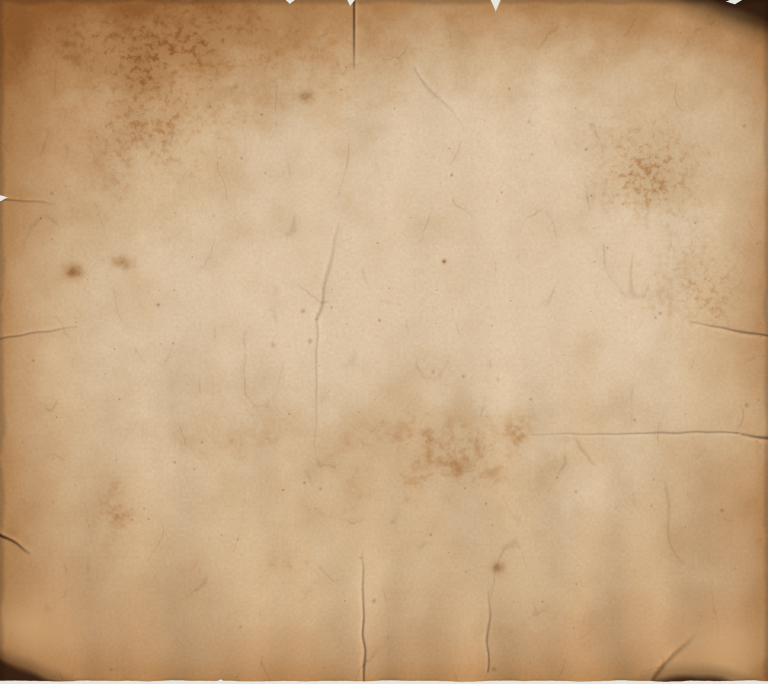
This texture is drawn by a WebGL 2 fragment shader. Its source:

```glsl
#version 300 es
precision highp float;
// Aged parchment: an "age" field of edge burn, stains and gradient noise
// drives a paper-to-brown ramp; creases, freckles, curled corners and torn
// notches are layered on top. Units: canvas width = 1.
uniform vec2 u_resolution;
out vec4 fragColor;

const float TOP = 0.89;
const vec3 SHADOW = vec3(0.20, 0.115, 0.065);
const vec3 RUST = vec3(0.52, 0.31, 0.14);
const vec3 FLAP = vec3(0.83, 0.67, 0.48);
const vec3 BACKDROP = vec3(0.91, 0.90, 0.88);

vec2 hash2(vec2 p) {
  vec3 q = fract(p.xyx * vec3(0.1031, 0.1030, 0.0973));
  q += dot(q, q.yzx + 33.33);
  return fract((q.xx + q.yz) * q.zy);
}

float corner(vec2 cell, vec2 f, vec2 o) {
  return dot(hash2(cell + o) * 2.0 - 1.0, f - o);
}

float gradientNoise(vec2 p) {
  vec2 i = floor(p), f = fract(p), e = vec2(1, 0);
  vec2 s = f * f * f * (f * (f * 6.0 - 15.0) + 10.0);
  return mix(mix(corner(i, f, e.yy), corner(i, f, e.xy), s.x),
             mix(corner(i, f, e.yx), corner(i, f, e.xx), s.x), s.y);
}

float fbm(vec2 p) {
  float sum = 0.0, amp = 0.6;
  for (int i = 0; i < 5; i++) {
    sum += amp * gradientNoise(p);
    p = mat2(1.6, 1.2, -1.2, 1.6) * p + 7.3;
    amp *= 0.55;
  }
  return sum;
}

// Soft elliptical blot
float stain(vec2 p, float x, float y, float rx, float ry) {
  vec2 d = (p - vec2(x, y)) / vec2(rx, ry);
  return exp(-dot(d, d));
}

// Groove from ends.xy, fading towards ends.zw, with a pale ridge beside it
float crease(vec2 p, vec4 ends, float width) {
  vec2 ab = ends.zw - ends.xy, ap = p - ends.xy;
  float t = clamp(dot(ap, ab) / dot(ab, ab), 0.0, 1.0);
  float d = length(ap - ab * t) / width;
  float side = (ab.x * ap.y - ab.y * ap.x) / (length(ab) * width);
  float ridge = 0.4 * smoothstep(0.0, 2.5, side) * exp(-d * d * 0.12);
  return (ridge - exp(-d * d)) * (1.0 - 0.8 * t * t);
}

// Sparse round spots, at most one per grid cell
float freckles(vec2 p, float scale) {
  vec2 cell = floor(p * scale), k = hash2(cell + 91.7);
  float d = length(fract(p * scale) - 0.25 - 0.5 * hash2(cell + scale));
  float r = mix(0.05, 0.14, k.y);
  return step(k.x, 0.05) * smoothstep(r, 0.0, d);
}

float notch(vec2 p, float x, float y, float w, float h) {
  vec2 d = abs(p - vec2(x, y)) / vec2(w, h);
  return 1.0 - smoothstep(0.75, 1.1, d.x + d.y);
}

float burn(float dist, float reach) { return exp(-max(dist, 0.0) / reach); }

vec3 paperRamp(float age) {
  vec3 c = mix(vec3(0.865, 0.77, 0.645), vec3(0.80, 0.68, 0.53), smoothstep(0.0, 0.3, age));
  c = mix(c, vec3(0.75, 0.60, 0.44), smoothstep(0.25, 0.5, age));
  c = mix(c, vec3(0.69, 0.515, 0.335), smoothstep(0.45, 0.75, age));
  return mix(c, vec3(0.55, 0.35, 0.18), smoothstep(0.7, 1.25, age));
}

void main() {
  vec2 p = gl_FragCoord.xy / u_resolution * vec2(1, TOP);
  float cloud = fbm(p * 5.0 + 3.0), mottle = fbm(p * 19.0), grain = fbm(p * 105.0);
  vec2 w = p + 0.035 * vec2(cloud, mottle);
  vec2 j = p + 0.006 * vec2(gradientNoise(p * 28.0), gradientNoise(p * 28.0 + 40.0));

  // Burnt borders and broad discolouration
  float age = 0.06 + 0.6 * burn(w.x, 0.065) + 0.5 * burn(1.0 - w.x, 0.055);
  age += 0.6 * burn(TOP - w.y, 0.06) + 0.5 * burn(w.y, 0.06);
  age += 0.36 * stain(w, 0.22, 0.85, 0.26, 0.11) + 0.2 * stain(w, 0.05, 0.72, 0.18, 0.22);
  age += 0.22 * stain(w, 0.86, 0.86, 0.16, 0.09) - 0.1 * stain(w, 0.73, 0.73, 0.16, 0.1);
  age += 0.2 * smoothstep(0.5, 0.1, p.y) + 0.25 * cloud + 0.17 * mottle + 0.11 * grain;

  // Mould broken up by grain, rust broken up by mottling
  float mould = stain(w, 0.845, 0.665, 0.06, 0.06) + 0.7 * stain(w, 0.9, 0.52, 0.055, 0.05);
  mould += 0.7 * stain(w, 0.19, 0.74, 0.08, 0.09) + 0.5 * stain(w, 0.27, 0.83, 0.22, 0.05);
  age += mould * (0.2 + 0.42 * smoothstep(-0.1, 0.4, grain + 0.3 * mottle));
  float rust = stain(w, 0.58, 0.3, 0.1, 0.05) + 0.5 * stain(w, 0.31, 0.32, 0.08, 0.03);
  rust += 0.8 * stain(w, 0.68, 0.33, 0.025, 0.02) + stain(w, 0.157, 0.235, 0.018, 0.035);
  rust += 0.7 * stain(w, 0.37, 0.145, 0.03, 0.025) + 0.9 * stain(w, 0.31, 0.725, 0.025, 0.02);
  age += rust * (0.1 + 0.42 * smoothstep(-0.1, 0.4, mottle + 0.4 * grain));
  vec3 col = paperRamp(age);

  // Freckles and heavier spots
  float spots = 0.0;
  for (float i = 0.0; i < 3.0; i++) spots += 0.4 * freckles(j, 24.0 + 13.0 * i);
  spots += 0.8 * stain(j, 0.097, 0.537, 0.011, 0.009) + 0.5 * stain(j, 0.16, 0.549, 0.016, 0.007);
  spots += 0.6 * stain(j, 0.4, 0.764, 0.009, 0.008) + 0.8 * stain(j, 0.577, 0.551, 0.003, 0.003);
  spots += 0.5 * stain(j, 0.648, 0.152, 0.007, 0.007);
  col = mix(col, RUST, clamp(spots * (0.7 + mottle + grain), 0.0, 0.8));

  // Grain, wrinkles, vertical buckling and folds
  float relief = 0.05 * grain + 0.045 * gradientNoise(p * 240.0);
  float wrinkle = gradientNoise(w * vec2(11, 7) + 5.0);
  relief -= 0.07 * smoothstep(0.02, 0.0, abs(wrinkle)) * smoothstep(-0.05, 0.25, mottle);
  relief += gradientNoise(vec2(p.x * 19.0 + cloud, p.y * 3.5)) * (0.04 + 0.13 * burn(p.y, 0.12));
  relief += 0.5 * crease(p, vec4(0.461, 0.9, 0.461, 0.8), 0.0016);
  relief += 0.13 * crease(j, vec4(0.414, 0.475, 0.441, 0.6), 0.0025);
  relief += 0.1 * crease(j, vec4(0.414, 0.475, 0.411, 0.3), 0.0016);
  relief += 0.18 * crease(j, vec4(0.96, 0.327, 0.69, 0.325), 0.0014);
  relief += 0.4 * crease(j, vec4(1.01, 0.318, 0.96, 0.327), 0.002);
  relief += 0.3 * crease(j, vec4(1.01, 0.45, 0.9, 0.471), 0.0016);
  relief += 0.22 * crease(j, vec4(-0.01, 0.447, 0.1, 0.465), 0.0016);
  relief += 0.6 * crease(j, vec4(-0.01, 0.203, 0.038, 0.17), 0.002);
  relief += 0.2 * crease(j, vec4(0, 0.63, 0.07, 0.622), 0.0016);
  relief += 0.09 * crease(j, vec4(0.54, 0.8, 0.6, 0.73), 0.002);
  relief += 0.35 * crease(j, vec4(0.474, 0, 0.472, 0.17), 0.0016);
  relief += 0.25 * crease(j, vec4(0.635, 0.015, 0.638, 0.12), 0.0016);
  relief += 0.28 * crease(j, vec4(0.85, 0.005, 0.905, 0.065), 0.003);
  col *= 1.0 + relief;

  // Curled corners: lit flaps, then dark hollows
  float flap = max(stain(p, 0.035, 0.075, 0.06, 0.04), stain(p, 0.95, 0.04, 0.055, 0.045));
  col = mix(col, FLAP, 0.6 * flap);
  float hollowT = j.y - TOP + 0.38 * (j.x - 0.92);
  float hollowB = max(0.034 - 0.4 * j.x, 0.013 - 3.6 * pow(abs(j.x - 0.9), 2.0)) - j.y;
  float hollow = max(hollowT, hollowB);
  col *= 1.0 - 0.3 * smoothstep(-0.04, 0.0, hollowT) - 0.2 * smoothstep(-0.02, 0.0, hollow);
  col = mix(col, SHADOW, 0.9 * smoothstep(-0.003, 0.008, hollow));

  // Dark rim and torn notches
  float rim = min(min(p.x, 1.0 - p.x), min(p.y, TOP - p.y)) + 0.01 * mottle;
  col *= 0.84 + 0.16 * smoothstep(0.0, 0.008, rim);
  float gap = notch(j, 0.645, TOP, 0.008, 0.018) + notch(j, 0.379, TOP, 0.007, 0.006);
  gap += notch(j, 0.457, TOP, 0.006, 0.009) + notch(j, 0.957, TOP, 0.012, 0.006);
  gap += notch(j, 0.0, 0.632, 0.01, 0.004) + notch(j, 0.287, 0.0, 0.008, 0.008);
  gap += 1.0 - smoothstep(0.003, 0.005, p.y + 0.003 * mottle);
  fragColor = vec4(mix(col, BACKDROP, min(gap, 1.0)), 1);
}
```
